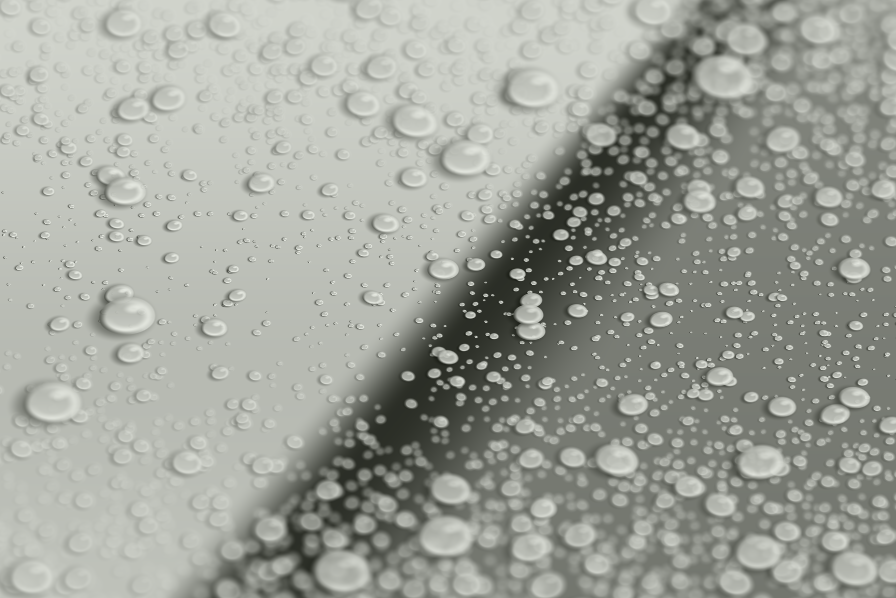
A WebGL 1 fragment shader for this texture:

```glsl
precision highp float;
uniform vec2 u_resolution;

#define FINEST_CELL 0.023
#define CELL_GROWTH 1.92
#define DROP_MIN 0.10
#define DROP_MAX 0.31
#define FLATNESS 0.68
#define BLUR_RATE 0.034
#define FOCUS_DEPTH 0.07
#define CREASE_X 0.42
#define CREASE_SLOPE 0.80
#define CREASE_SHADE 0.17
#define DROP_SHADE 0.80

float hash(vec2 p) {
  return fract(sin(dot(p, vec2(127.1, 311.7))) * 43758.55);
}

// Signed horizontal distance from the dark crease
float creaseOffset(vec2 p) {
  return p.x - CREASE_X - CREASE_SLOPE * p.y;
}

// Pale panel on the left, grey panel on the right, crease between
float panelShade(vec2 p) {
  float s = creaseOffset(p) / mix(1.1, 0.7, p.y);
  float pale = 0.715 + 0.10 * smoothstep(0.35, 1.0, p.y)
             + 0.03 * smoothstep(0.4, 0.0, p.y);
  float grey = mix(CREASE_SHADE, 0.45 + 0.06 * p.y, smoothstep(0.0, 0.30, s));
  return mix(pale, grey, smoothstep(-0.16, -0.01, s));
}

// Defocus grows away from a slightly tilted focal line
float defocus(vec2 p) {
  float focalLine = 0.60 - 0.12 * p.x;
  return BLUR_RATE * max(abs(p.y - focalLine) - FOCUS_DEPTH, 0.0);
}

float clusterDensity(vec2 p) {
  float waves = sin(p.x * 13.0 + 2.0 * sin(p.y * 9.0))
              * sin(p.y * 17.0 + 2.0 * sin(p.x * 7.0));
  float greySide = smoothstep(-0.1, 0.1, creaseOffset(p));
  return 0.40 + 0.22 * greySide + 0.18 * waves
       + 0.22 * smoothstep(0.65, 1.0, p.y);
}

// Lay one drop, with its shadow, rim and glints, over the shade below
float addDrop(float shade, vec2 d, float r, float blur, float seed) {
  float reach = r + 0.6 * blur;
  float crisp = r / reach;
  float edge = 0.45 * blur + 0.8 / u_resolution.y;
  float squash = mix(0.95, FLATNESS, crisp * crisp);
  squash *= d.y > 0.0 ? 1.06 : 0.90;
  vec2 v = vec2(d.x + (seed - 0.5) * 0.5 * d.y * crisp, d.y / squash) / reach;
  float dist = length(v);
  float cover = 1.0 - smoothstep(1.0 - edge / reach, 1.0 + edge / reach, dist);

  float shadow = 1.0 - smoothstep(0.7, 1.4, length(v + vec2(0.22, 0.10)));
  shade *= 1.0 - 0.38 * shadow * crisp * crisp;

  vec2 dir = v / max(dist, 0.001);
  float rim = smoothstep(0.72, 1.0, dist);
  float glow = smoothstep(0.45, 0.82, dist) * max(dot(dir, vec2(0.75, 0.60)), 0.0);
  float base = smoothstep(0.45, 0.75, dist) * max(-dir.y, 0.0);
  float glint = 1.0 - smoothstep(0.06, 0.30, length((v - vec2(0.20, 0.42)) * vec2(0.7, 1.0)));
  float body = mix(DROP_SHADE, shade, 0.18) - 0.07 * v.y;
  body += 0.17 * glow + 0.12 * base + 0.16 * glint;
  body -= rim * (0.12 + 0.42 * max(dot(dir, vec2(-0.65, -0.60)), 0.0));
  float flare = 0.84 + 0.06 * seed;
  return mix(shade, mix(flare, body, crisp * crisp), cover * crisp);
}

// One scale of jittered drops; neighbours are visited so none is clipped
float addLayer(float shade, vec2 p, float cell, float layer) {
  vec2 grid = vec2(cell, cell * 0.78);
  vec2 home = floor(p / grid);
  for (int j = -1; j <= 1; j++) {
    for (int i = -1; i <= 1; i++) {
      vec2 id = home + vec2(float(i), float(j));
      vec2 key = id + layer * 37.0;
      vec2 jitter = vec2(hash(key + 3.1), hash(key + 8.7));
      vec2 center = (id + 0.15 + 0.7 * jitter) * grid;
      float size = hash(key + 15.3);
      float r = cell * mix(DROP_MIN, DROP_MAX, size * size);
      if (hash(key + 21.9) < clusterDensity(center) - 0.04 * layer) {
        shade = addDrop(shade, p - center, r, defocus(center), hash(key + 29.5));
      }
    }
  }
  return shade;
}

void main() {
  vec2 p = gl_FragCoord.xy / u_resolution.y;
  float shade = panelShade(p);

  // Fine spray first, large drops on top
  float cell = FINEST_CELL;
  for (int k = 0; k < 4; k++) {
    shade = addLayer(shade, p, cell, float(k));
    cell *= CELL_GROWTH;
  }

  // Faint olive cast
  vec3 color = vec3(shade) + vec3(0.0, 0.012, -0.018);
  gl_FragColor = vec4(clamp(color, 0.0, 1.0), 1.0);
}
```
